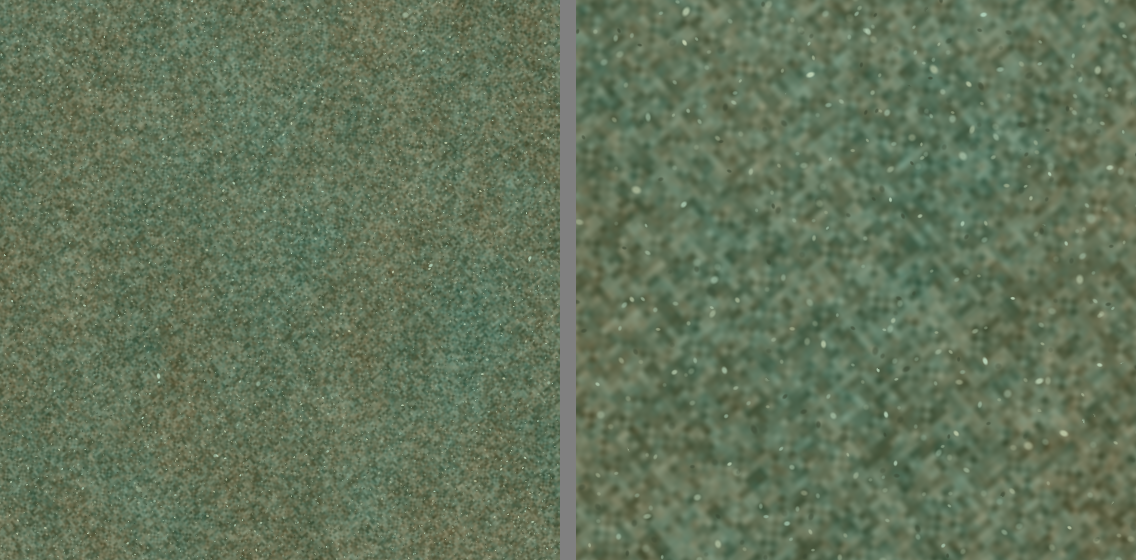
Left: the whole. Right: its middle third, enlarged.
Write a Shadertoy shader that draws this texture.

```glsl
// Fine-grained grey-green stone: layered value noise gives the grain and
// broad green/brown mottling; jittered cells scatter pale mineral specks
// and small dark pits, more densely in some areas than in others.

const vec3 STONE_GREEN = vec3(0.386, 0.446, 0.346);
const vec3 BROWN_SHIFT = vec3(0.085, -0.025, -0.055);
const vec3 SPECK_CREAM = vec3(0.76, 0.80, 0.66);
const vec3 SPECK_MINT  = vec3(0.70, 0.84, 0.75);
const vec3 PIT_DARK    = vec3(0.22, 0.27, 0.19);

// Integer hash: three random values in 0..1 per lattice cell and seed
vec3 hash3(vec2 cell, int seed) {
    uvec3 v = uvec3(ivec3(ivec2(cell), seed)) * 1664525u + 1013904223u;
    v.x += v.y * v.z; v.y += v.z * v.x; v.z += v.x * v.y;
    v ^= v >> 16u;
    v.x += v.y * v.z; v.y += v.z * v.x; v.z += v.x * v.y;
    return vec3(v >> 8u) / 16777216.0;
}

vec2 rotate(vec2 p, float angle) {
    float c = cos(angle), s = sin(angle);
    return vec2(c * p.x - s * p.y, s * p.x + c * p.y);
}

// Value noise centred on zero, on a lattice turned by its seed
float noise(vec2 uv, float frequency, int seed) {
    vec2 p = rotate(uv * frequency, 0.4 + 0.9 * float(seed));
    vec2 cell = floor(p);
    vec2 f = fract(p);
    f = f * f * (3.0 - 2.0 * f);
    float bottom = mix(hash3(cell, seed).x, hash3(cell + vec2(1, 0), seed).x, f.x);
    float top = mix(hash3(cell + vec2(0, 1), seed).x, hash3(cell + vec2(1, 1), seed).x, f.x);
    return mix(bottom, top, f.y) - 0.5;
}

// Sum of octaves for the broad mottling
float mottle(vec2 uv, float frequency, int seed) {
    float sum = 0.0;
    float weight = 1.0;
    for (int i = 0; i < 4; i++) {
        sum += weight * noise(uv, frequency, seed + i);
        frequency *= 2.1;
        weight *= 0.65;
    }
    return sum;
}

// Soft scattered grains: x = coverage, y = random tone of the grain
vec2 scatter(vec2 uv, float cells, float density, float radius, int seed) {
    vec2 p = uv * cells;
    vec2 home = floor(p);
    vec2 result = vec2(0.0);
    for (int y = -1; y <= 1; y++) {
        for (int x = -1; x <= 1; x++) {
            vec2 cell = home + vec2(x, y);
            vec3 place = hash3(cell, seed);
            vec3 look = hash3(cell, seed + 1);
            if (place.z > density) continue;
            vec2 offset = rotate(p - cell - place.xy, look.x * 6.2832);
            offset.y *= 1.0 + 0.6 * look.y;
            float size = radius * cells * mix(0.6, 1.3, look.z * look.z);
            float cover = 1.0 - smoothstep(0.3 * size, size, length(offset));
            cover *= mix(0.35, 1.0, look.y);
            if (cover > result.x) result = vec2(cover, look.x);
        }
    }
    return result;
}

vec3 addSpecks(vec3 color, vec2 specks, float strength) {
    return mix(color, mix(SPECK_CREAM, SPECK_MINT, specks.y), specks.x * strength);
}

void mainImage(out vec4 fragColor, in vec2 fragCoord) {
    vec2 uv = fragCoord / iResolution.y;

    // Brightness: fine grain over softer, slightly upright clumps
    float grain = 0.18 * noise(uv, 235.0, 11)
                + 0.09 * noise(uv, 125.0, 12)
                + 0.05 * noise(uv, 58.0, 13)
                + 0.03 * mottle(uv * vec2(1.5, 0.8), 7.0, 21);

    // Hue: wide brown and green areas plus a tint for each grain
    float tint = 0.55 * mottle(uv * vec2(1.2, 0.9), 5.0, 31)
               + 0.40 * noise(uv, 90.0, 41)
               + 0.50 * noise(uv, 190.0, 42);
    vec3 color = STONE_GREEN + grain + BROWN_SHIFT * tint;

    // Dark pits, then pale specks from faint and fine to rare and large
    float cluster = 1.0 + 0.9 * mottle(uv, 6.0, 51);
    vec2 pits = scatter(uv, 70.0, 0.22 * cluster, 0.0032, 61);
    color = mix(color, PIT_DARK, 0.6 * pits.x);
    color = addSpecks(color, scatter(uv, 100.0, 0.25 * cluster, 0.0027, 71), 0.55);
    color = addSpecks(color, scatter(uv, 50.0, 0.22 * cluster, 0.0031, 81), 0.95);
    color = addSpecks(color, scatter(uv, 12.0, 0.12 * cluster, 0.0065, 91), 0.95);

    fragColor = vec4(clamp(color, 0.0, 1.0), 1.0);
}
```
